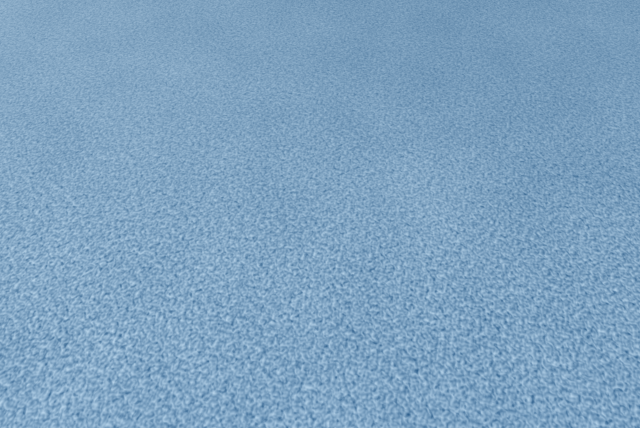
Reproduce this texture procedurally as a WebGL 2 fragment shader.

```glsl
#version 300 es
precision highp float;
precision highp int;

uniform vec2 u_resolution;
out vec4 fragColor;

// Palette
const vec3 BASE_BLUE = vec3(0.500, 0.642, 0.761);
const vec3 TONE_STEP = vec3(0.180, 0.152, 0.122);
const vec3 HAZE_SHIFT = vec3(0.014, 0.003, -0.010);

// Perspective, in canvas heights
const float HORIZON = 2.2;
const float TILT = 1.9;

// Pile
const float GRAIN_FREQ = 285.0;
const float TUFT_FREQ = 150.0;
const float PIT_FREQ = 215.0;
const float NEAR_CONTRAST = 1.35;
const float FAR_CONTRAST = 0.55;
const float TUFT_GAIN = 0.55;
const float PIT_DEPTH = 0.50;
const float FIBRE_BEND = 0.45;

// Broad shading
const float MOTTLE_FREQ = 9.0;
const float MOTTLE_GAIN = 0.16;
const float CLOUD_GAIN = 0.14;

const int SAMPLES = 2;

float hash(ivec2 cell) {
  uvec2 q = uvec2(cell) * uvec2(1597334673u, 3812015801u);
  uint h = (q.x ^ q.y) * 1597334673u;
  h ^= h >> 15;
  h *= 2246822519u;
  h ^= h >> 13;
  return float(h >> 8) / 16777216.0;
}

float cornerSlope(ivec2 cell, vec2 offset) {
  float angle = 6.28319 * hash(cell);
  return dot(vec2(cos(angle), sin(angle)), offset);
}

float gradientNoise(vec2 p) {
  vec2 base = floor(p);
  vec2 f = p - base;
  ivec2 c = ivec2(base);
  vec2 u = f * f * f * (f * (f * 6.0 - 15.0) + 10.0);
  float low = mix(cornerSlope(c, f),
                  cornerSlope(c + ivec2(1, 0), f - vec2(1.0, 0.0)), u.x);
  float high = mix(cornerSlope(c + ivec2(0, 1), f - vec2(0.0, 1.0)),
                   cornerSlope(c + ivec2(1, 1), f - vec2(1.0, 1.0)), u.x);
  return mix(low, high, u.y);
}

vec2 rotate(vec2 p, float angle) {
  float s = sin(angle), c = cos(angle);
  return vec2(c * p.x - s * p.y, s * p.x + c * p.y);
}

// Canvas position to the receding floor plane
vec2 toFloor(vec2 p, float centre) {
  float depth = HORIZON - p.y;
  return vec2(p.x - centre, TILT) / depth;
}

// Short bent fibres, soft tufts and dark gaps between them
float pile(vec2 ground) {
  float tuft = gradientNoise(rotate(ground, 0.6) * TUFT_FREQ);
  vec2 bent = rotate(ground, 0.25) * GRAIN_FREQ + FIBRE_BEND * tuft;
  float grain = gradientNoise(bent);
  float gap = gradientNoise(rotate(ground, 1.1) * PIT_FREQ + 37.0);
  float pit = smoothstep(0.12, 0.50, gap);
  return grain + TUFT_GAIN * tuft - PIT_DEPTH * (pit - 0.12);
}

// Faint worn patches and slow drifts of light
float shading(vec2 p, vec2 ground) {
  float mottle = gradientNoise(ground * MOTTLE_FREQ + 11.0)
               + 0.6 * gradientNoise(rotate(ground, 0.8) * MOTTLE_FREQ * 2.7);
  float cloud = gradientNoise(p * vec2(2.3, 1.7) + 5.0);
  return MOTTLE_GAIN * mottle + CLOUD_GAIN * cloud;
}

void main() {
  float aspect = u_resolution.x / u_resolution.y;
  vec2 p = gl_FragCoord.xy / u_resolution.y;
  vec2 uv = gl_FragCoord.xy / u_resolution;

  // Average the pile inside one pixel
  float fibres = 0.0;
  for (int j = 0; j < SAMPLES; j++) {
    for (int i = 0; i < SAMPLES; i++) {
      vec2 shift = (vec2(i, j) + 0.5) / float(SAMPLES) - 0.5;
      fibres += pile(toFloor(p + shift / u_resolution.y, 0.5 * aspect));
    }
  }
  fibres /= float(SAMPLES * SAMPLES);

  // Focus softens towards the far edge
  float contrast = mix(NEAR_CONTRAST, FAR_CONTRAST, smoothstep(0.2, 1.0, uv.y));
  float tone = contrast * fibres + shading(p, toFloor(p, 0.5 * aspect));

  // Light falls from the left, the far right corner is dimmer
  tone += 0.16 * (0.5 - uv.x) - 0.22 * smoothstep(0.9, 1.5, uv.x * 0.7 + uv.y);
  vec3 color = BASE_BLUE + TONE_STEP * tone + HAZE_SHIFT * (uv.y - 0.5);
  fragColor = vec4(clamp(color, 0.0, 1.0), 1.0);
}
```
